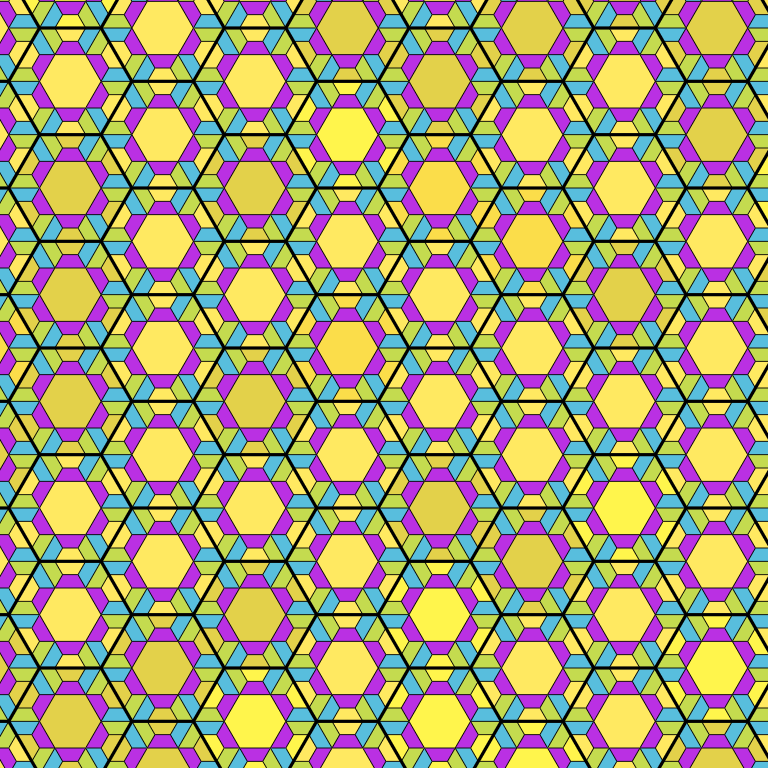
Write a Shadertoy shader that draws this pattern.

```glsl
// Hexagon tiling: each tile holds a yellow hexagon ringed by purple, blue and green trapezoids.
#define ROWS 7.2                      // tile heights per canvas height
#define ORIGIN vec2(0.659, 0.4375)    // centre of the first tile, in tile heights
#define TILE_LINE 0.030               // heavy outline width, in tile heights
#define INNER_LINE 0.0085             // thin outline width, in tile heights
#define INK vec3(0.0, 0.0, 0.0)
#define PURPLE vec3(0.73, 0.19, 0.89)
#define BLUE vec3(0.345, 0.745, 0.865)
#define GREEN vec3(0.77, 0.86, 0.31)

const float SQRT3 = 1.7320508;
const float SIXTH_TURN = 1.0471976;

// Integer hash of a tile index, 0 to 1.
float hash(ivec2 cell) {
    uvec2 q = uvec2(cell + 64) * uvec2(1597u, 3812u);
    uint n = (q.x ^ q.y) * 74699u;
    n = (n ^ (n >> 15)) * 48271u;
    n ^= n >> 13;
    return float(n & 65535u) / 65536.0;
}

// Share of a pixel lying on the positive side of an edge.
float inside(float d, float px) {
    return clamp(0.5 + d / px, 0.0, 1.0);
}

// Share of a pixel covered by a line, also when thinner than the pixel.
float stroke(float d, float width, float px) {
    return inside(0.5 * width - d, px) - inside(-0.5 * width - d, px);
}

// Offset from the nearest centre of a flat-topped hexagon one unit high.
vec2 hexOffset(vec2 p) {
    vec2 size = vec2(SQRT3, 1.0);
    vec2 a = mod(p + 0.5 * size, size) - 0.5 * size;
    vec2 b = mod(p, size) - 0.5 * size;
    return dot(a, a) < dot(b, b) ? a : b;
}

// One of four yellows for each tile.
vec3 tileYellow(float h) {
    if (h < 0.46) return vec3(1.00, 0.915, 0.38);
    if (h < 0.74) return vec3(0.89, 0.82, 0.29);
    if (h < 0.87) return vec3(0.985, 0.865, 0.29);
    return vec3(1.00, 0.96, 0.30);
}

void mainImage(out vec4 fragColor, in vec2 fragCoord) {
    float px = ROWS / iResolution.y;
    vec2 p = fragCoord * px - ORIGIN;
    vec2 q = hexOffset(p);
    ivec2 cell = ivec2(round((p - q) / vec2(0.5 * SQRT3, 0.5)));

    // Fold into one sixth: u runs toward the side, t along it.
    float angle = atan(q.y, q.x);
    float bend = angle - (floor(angle / SIXTH_TURN) + 0.5) * SIXTH_TURN;
    float u = length(q) * cos(bend);
    float t = length(q) * sin(bend);

    // Distances to the corner ray and to the hourglass of two trapezoids.
    float ray = 0.5 * u - 0.5 * SQRT3 * abs(t);
    float waist = 0.5 * SQRT3 * (abs(t) - 0.125 / SQRT3) - 0.5 * abs(u - 0.375);

    // Fills
    vec3 yellow = tileYellow(hash(cell));
    vec3 own = t < 0.0 ? BLUE : GREEN;
    vec3 other = t < 0.0 ? GREEN : BLUE;
    vec3 corner = mix(other, own, inside(ray, px));
    vec3 hourglass = mix(PURPLE, yellow, inside(u - 0.375, px));
    vec3 ring = mix(hourglass, corner, inside(waist, px));
    vec3 color = mix(yellow, ring, inside(u - 0.25, px));

    // Thin inner lines
    float line = abs(u - 0.25);
    if (u > 0.25) {
        line = min(line, min(ray, abs(waist)));
        if (waist < 0.0) line = min(line, abs(u - 0.375));
    }
    color = mix(color, INK, stroke(line, INNER_LINE, px));

    // Heavy tile outline
    color = mix(color, INK, stroke(0.5 - u, TILE_LINE, px));
    fragColor = vec4(color, 1.0);
}
```
